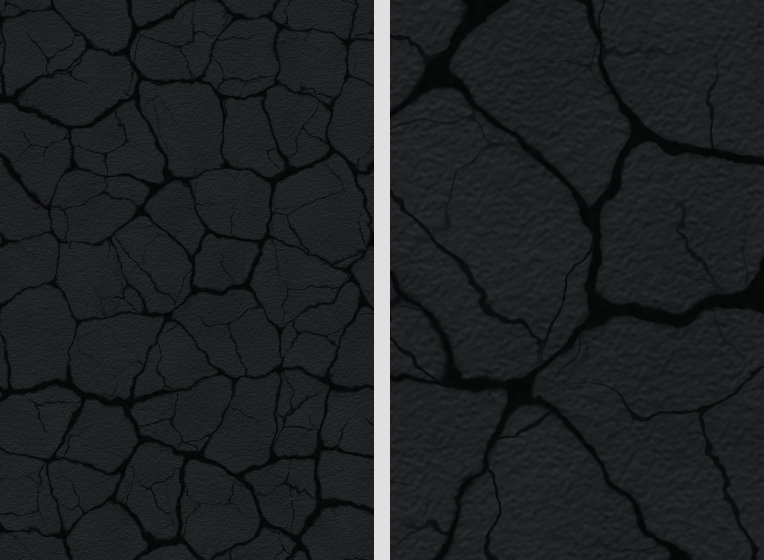
Left: the whole. Right: its middle third, enlarged.
Write a Shadertoy shader that draws this texture.

```glsl
// Dark, dry ground split into plates by broad black cracks.
// Warped Voronoi borders form the plates; finer Voronoi borders, reseeded
// in each plate and faded by noise, form hairlines; grain roughens the top.

const vec3 CRACK_COLOR = vec3(0.026, 0.029, 0.029);
const vec3 PLATE_DARK = vec3(0.105, 0.109, 0.117);
const vec3 PLATE_LIGHT = vec3(0.143, 0.149, 0.160);

vec2 hash2(vec2 p) {
    vec3 q = fract(vec3(p.xyx) * vec3(0.1031, 0.1030, 0.0973));
    q += dot(q, q.yzx + 33.33);
    return fract((q.xx + q.yz) * q.zy);
}

float noise(vec2 p) {
    vec2 i = floor(p), f = fract(p);
    f = f * f * (3.0 - 2.0 * f);
    float low = mix(hash2(i).x, hash2(i + vec2(1, 0)).x, f.x);
    float high = mix(hash2(i + vec2(0, 1)).x, hash2(i + vec2(1, 1)).x, f.x);
    return mix(low, high, f.y);
}

float fbm(vec2 p) {
    float sum = 0.0, gain = 0.5;
    for (int i = 0; i < 4; i++) {
        sum += gain * noise(p);
        p = mat2(1.6, 1.2, -1.2, 1.6) * p + 7.3;
        gain *= 0.5;
    }
    return sum / 0.9375;
}

vec2 warp(vec2 p, float scale, float amount) {
    return p + amount * (vec2(fbm(p * scale), fbm(p * scale + 41.7)) - 0.5);
}

// Distance to the cell border with rounded corners (x) and cell id (yz).
vec3 cells(vec2 p, float jitter, float sharpness) {
    vec2 base = floor(p), nearest = vec2(0), id = vec2(0);
    float best = 1e3;
    for (int y = -1; y <= 1; y++)
    for (int x = -1; x <= 1; x++) {
        vec2 c = base + vec2(x, y);
        vec2 r = c + 0.5 + jitter * (hash2(c) - 0.5) - p;
        if (dot(r, r) < best) {
            best = dot(r, r);
            nearest = r;
            id = c;
        }
    }
    float sum = 0.0;
    for (int y = -2; y <= 2; y++)
    for (int x = -2; x <= 2; x++) {
        vec2 c = id + vec2(x, y);
        vec2 r = c + 0.5 + jitter * (hash2(c) - 0.5) - p;
        vec2 across = r - nearest;
        if (dot(across, across) > 1e-4) {
            float d = dot(0.5 * (r + nearest), normalize(across));
            sum += exp(-sharpness * d);
        }
    }
    return vec3(-log(sum) / sharpness, id);
}

float crackMask(float dist, float halfWidth, float blur) {
    return 1.0 - smoothstep(halfWidth - blur, halfWidth + blur, dist);
}

// Thin broken cracks inside one plate.
float hairline(vec2 p, vec2 seed, float freq, float halfWidth, float cutoff, float blur) {
    float dist = cells(p * freq + seed * 17.0, 0.9, 60.0).x / freq;
    float presence = smoothstep(cutoff, cutoff + 0.18, noise(p * 7.0 + seed * 5.3));
    return presence * crackMask(dist, halfWidth * (0.5 + 0.5 * presence), blur);
}

// Embossed fibrous grain, lit from the upper left.
float grain(vec2 p, float freq) {
    vec2 q = mat2(0.85, 0.35, -0.5, 1.0) * p * freq;
    return noise(q) - noise(q + vec2(0.55, -0.75));
}

void mainImage(out vec4 fragColor, in vec2 fragCoord) {
    vec2 p = fragCoord / iResolution.x;
    float pixel = 1.0 / iResolution.x;

    // Broad cracks between plates
    float plateFreq = 5.2;
    vec2 bent = warp(warp(p, 6.0, 0.075), 28.0, 0.024);
    vec3 plate = cells(bent * plateFreq + vec2(3.2, 8.6), 0.8, 30.0);
    float border = plate.x / plateFreq;
    float halfWidth = mix(0.0022, 0.0060, smoothstep(0.25, 0.75, noise(p * 5.0 + 19.0)));
    halfWidth += 0.003 * (fbm(p * 70.0) - 0.5);
    float broad = crackMask(border, halfWidth, 0.0012 + 0.6 * pixel);

    // Hairline cracks across plates
    vec2 rough = warp(bent, 22.0, 0.026);
    float blur = 0.0005 + 0.5 * pixel;
    float thin = hairline(rough, plate.yz, 6.4, 0.0018, 0.36, blur);
    float faint = hairline(rough, plate.yz + 9.0, 9.5, 0.0010, 0.55, blur);

    // Plate surface: slight mottling, fine grain and narrow shaded rims
    float tone = 0.46 + 0.6 * (fbm(p * 13.0) - 0.5);
    tone += 1.15 * grain(p, 270.0) + 0.35 * grain(p + 3.7, 120.0);
    vec3 color = mix(PLATE_DARK, PLATE_LIGHT, tone);
    color *= mix(0.88, 1.0, smoothstep(0.0, 0.007, border - halfWidth));

    float crack = max(broad, max(0.85 * thin, 0.5 * faint));
    vec3 depth = CRACK_COLOR * (0.8 + 0.5 * noise(p * 160.0));
    fragColor = vec4(mix(color, depth, crack), 1.0);
}
```
